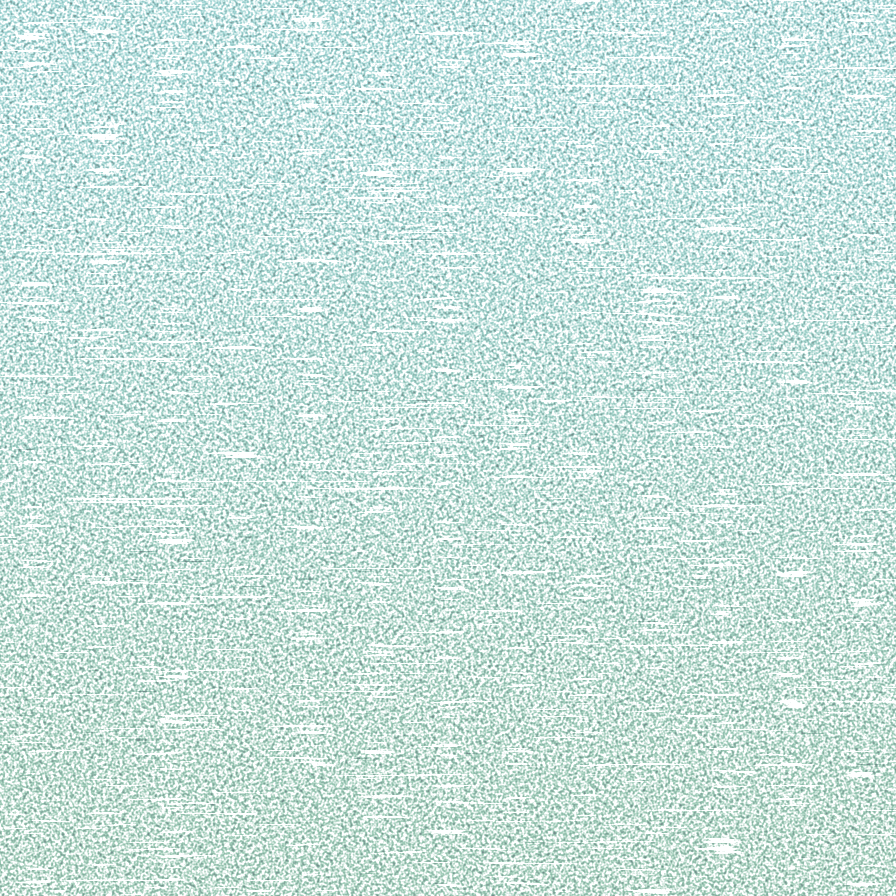
Write a Shadertoy shader that draws this texture.

```glsl
#define GRAIN_SCALE 235.0
#define GRAIN_CONTRAST 0.54
#define GRAIN_BASE 0.56
#define STREAK_ROWS 256.0
#define STREAK_CLUSTER 0.12
#define TOP_TINT vec3(0.62, 0.83, 0.825)
#define BOTTOM_TINT vec3(0.605, 0.785, 0.705)
#define DARK_TINT vec3(0.45, 0.55, 0.55)
#define PAPER vec3(0.995, 1.0, 1.0)

// Random unit gradient for a lattice point
vec2 gradientAt(ivec2 cell) {
    uvec2 q = uvec2(cell) * uvec2(1597334673u, 3812015801u);
    uint h = (q.x ^ q.y) * 1597334673u;
    h = (h ^ (h >> 15)) * 2246822519u;
    h ^= h >> 13;
    float angle = float(h >> 8) / 16777216.0 * 6.28318;
    return vec2(cos(angle), sin(angle));
}

// Gradient noise, standard deviation about 0.25
float gradientNoise(vec2 p) {
    ivec2 cell = ivec2(floor(p));
    vec2 f = fract(p);
    vec2 u = f * f * f * (f * (f * 6.0 - 15.0) + 10.0);
    float a = dot(gradientAt(cell), f);
    float b = dot(gradientAt(cell + ivec2(1, 0)), f - vec2(1, 0));
    float c = dot(gradientAt(cell + ivec2(0, 1)), f - vec2(0, 1));
    float d = dot(gradientAt(cell + ivec2(1, 1)), f - vec2(1, 1));
    return mix(mix(a, b, u.x), mix(c, d, u.x), u.y);
}

// Two rotated octaves, scaled to unit deviation
float grain(vec2 uv) {
    vec2 turned = mat2(0.8, 0.6, -0.6, 0.8) * uv;
    vec2 counter = mat2(0.92, -0.39, 0.39, 0.92) * uv;
    float coarse = gradientNoise(turned * GRAIN_SCALE);
    float fine = gradientNoise(counter * GRAIN_SCALE * 1.6 + 71.0);
    return (coarse + fine) * 2.83;
}

// Thin horizontal dashes where stretched noise passes a threshold
float streaks(vec2 uv, float lengthScale, float seed, float threshold) {
    float n = gradientNoise(vec2(uv.x * lengthScale + seed, uv.y * STREAK_ROWS + seed));
    return smoothstep(threshold, threshold + 0.12, n);
}

void mainImage(out vec4 fragColor, in vec2 fragCoord) {
    vec2 uv = fragCoord / iResolution.xy;

    // Slightly wavy streak rows, gathered in loose clusters
    vec2 rowUv = uv + vec2(0.0, 0.0012 * gradientNoise(uv * 9.0));
    float cluster = STREAK_CLUSTER * gradientNoise(uv * vec2(6.0, 30.0) + 17.0);
    float light = streaks(rowUv, 13.0, 300.0, 0.33 - cluster);
    light = max(light, streaks(rowUv, 3.5, 900.0, 0.45));
    float dark = streaks(rowUv, 16.0, 1700.0, 0.49);

    // Tone: 0 is paper, 1 is tint, 2 is the darkest speck
    float tone = GRAIN_BASE + GRAIN_CONTRAST * grain(uv);
    tone += 0.8 * dark - 1.3 * light;

    vec3 tint = mix(BOTTOM_TINT, TOP_TINT, smoothstep(0.0, 1.0, uv.y));
    vec3 color = mix(PAPER, tint, clamp(tone, 0.0, 1.0));
    color = mix(color, DARK_TINT, clamp(tone - 1.0, 0.0, 1.0));
    fragColor = vec4(color, 1.0);
}
```
